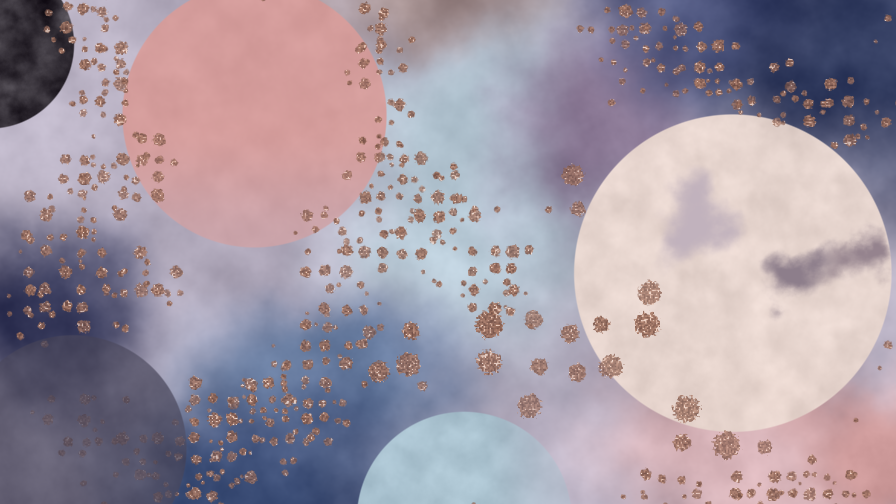
Give the GLSL for this background, as a Shadertoy shader.

```glsl
// Watercolor night sky with pastel moons and drifting rose-gold flakes.
// Warped noise stains soft color washes; discs are distance functions;
// flakes sit in jittered grids, kept only where they lie near a stream.

float hash(vec2 p) {
    return fract(sin(dot(p, vec2(127.1, 311.7))) * 43758.545);
}

float noise(vec2 p) {
    vec2 i = floor(p), f = fract(p);
    f = f * f * (3.0 - 2.0 * f);
    return mix(mix(hash(i), hash(i + vec2(1, 0)), f.x),
               mix(hash(i + vec2(0, 1)), hash(i + vec2(1, 1)), f.x), f.y);
}

float fbm(vec2 p) {
    float sum = 0.0, amp = 0.5;
    for (int i = 0; i < 6; i++) {
        sum += amp * noise(p);
        p = mat2(1.6, 1.2, -1.2, 1.6) * p + 7.3;
        amp *= 0.5;
    }
    return sum;
}

// Soft elliptical stain of color
vec3 wash(vec3 base, vec2 p, vec2 center, vec2 radius, vec3 tint) {
    return mix(base, tint, smoothstep(1.0, 0.25, length((p - center) / radius)));
}

float disc(vec2 p, vec2 center, float radius, float px) {
    return smoothstep(px, -px, length(p - center) - radius);
}

// Closeness to a segment: 1 on its line, 0 beyond the width
float stream(vec2 p, vec2 a, vec2 b, float width) {
    vec2 ab = b - a;
    float t = clamp(dot(p - a, ab) / dot(ab, ab), 0.0, 1.0);
    return smoothstep(width, width * 0.3, length(p - a - ab * t));
}

float smallFlow(vec2 p) {
    float d = stream(p, vec2(0.17, 0.98), vec2(0.25, 0.68), 0.11);
    d = max(d, stream(p, vec2(0.22, 0.66), vec2(0.12, 0.56), 0.12));
    d = max(d, stream(p, vec2(0.06, 0.4), vec2(0.28, 0.45), 0.11));
    d = max(d, stream(p, vec2(0.76, 0.95), vec2(0.79, 0.66), 0.09));
    d = max(d, stream(p, vec2(0.8, 0.65), vec2(0.67, 0.47), 0.13));
    d = max(d, stream(p, vec2(0.85, 0.6), vec2(0.99, 0.44), 0.12));
    d = max(d, stream(p, vec2(0.68, 0.45), vec2(0.65, 0.22), 0.11));
    d = max(d, stream(p, vec2(0.6, 0.22), vec2(0.35, 0.08), 0.15));
    d = max(d, 0.6 * stream(p, vec2(0.1, 0.18), vec2(0.3, 0.06), 0.1));
    d = max(d, stream(p, vec2(1.25, 0.94), vec2(1.43, 0.88), 0.1));
    d = max(d, stream(p, vec2(1.46, 0.84), vec2(1.76, 0.76), 0.09));
    return max(d, stream(p, vec2(1.3, 0.02), vec2(1.68, 0.04), 0.07));
}

float largeFlow(vec2 p) {
    float d = stream(p, vec2(1.01, 0.34), vec2(1.09, 0.27), 0.12);
    d = max(d, stream(p, vec2(1.12, 0.64), vec2(1.16, 0.57), 0.06));
    d = max(d, stream(p, vec2(1.25, 0.42), vec2(1.21, 0.23), 0.09));
    d = max(d, stream(p, vec2(1.26, 0.16), vec2(1.48, 0.12), 0.07));
    return max(d, stream(p, vec2(0.77, 0.37), vec2(0.78, 0.28), 0.06));
}

// Ragged glitter flakes, one per kept cell; large selects the flow
vec3 flakes(vec3 base, vec2 p, float cell, bool large, float keep, float px) {
    vec2 id = floor(p / cell);
    float seed = hash(id + cell * 91.0);
    float radius = cell * mix(0.17, 0.37, hash(id + 5.7));
    vec2 jitter = vec2(hash(id + 11.3), hash(id + 23.9)) - 0.5;
    vec2 center = (id + 0.5) * cell + jitter * (cell - 2.4 * radius);
    float density = large ? largeFlow(center) : smallFlow(center);
    float ragged = radius * (0.75 + 0.45 * noise(p * 260.0));
    float mask = disc(p, center, ragged, px) * step(seed, density * keep);
    float spark = noise(p * 330.0 + 3.0);
    vec3 gold = mix(vec3(0.43, 0.29, 0.25), vec3(0.77, 0.57, 0.48), spark);
    gold = mix(gold, vec3(0.97, 0.88, 0.83), smoothstep(0.72, 0.98, spark));
    return mix(base, gold, mask * mix(0.72, 0.95, hash(id + 41.0)));
}

vec3 sky(vec2 p) {
    vec2 q = p + 0.25 * (vec2(fbm(p * 4.0), fbm(p * 4.0 + 19.0)) - 0.5);
    vec3 c = vec3(0.72, 0.69, 0.76);
    c = wash(c, q, vec2(0.95, 0.62), vec2(0.4, 0.48), vec3(0.70, 0.77, 0.82));
    c = wash(c, q, vec2(0.83, 1.02), vec2(0.32, 0.2), vec3(0.62, 0.54, 0.54));
    c = wash(c, q, vec2(1.18, 0.76), vec2(0.28, 0.28), vec3(0.53, 0.46, 0.57));
    c = wash(c, q, vec2(1.38, 0.96), vec2(0.36, 0.28), vec3(0.30, 0.33, 0.49));
    c = wash(c, q, vec2(1.72, 0.88), vec2(0.42, 0.4), vec3(0.16, 0.20, 0.34));
    c = wash(c, q, vec2(0.65, 0.24), vec2(0.4, 0.3), vec3(0.38, 0.46, 0.60));
    c = wash(c, q, vec2(0.45, 0.03), vec2(0.42, 0.27), vec3(0.22, 0.29, 0.45));
    c = wash(c, q, vec2(0.06, 0.36), vec2(0.34, 0.3), vec3(0.20, 0.21, 0.34));
    c = wash(c, q, vec2(1.48, 0.06), vec2(0.45, 0.32), vec3(0.82, 0.68, 0.70));
    c = wash(c, q, vec2(1.74, 0.14), vec2(0.24, 0.24), vec3(0.86, 0.66, 0.66));
    return c + 0.24 * (fbm(p * 9.0 + 4.0) - 0.5);
}

void mainImage(out vec4 fragColor, in vec2 fragCoord) {
    vec2 p = fragCoord / iResolution.y;
    float px = 1.0 / iResolution.y;
    float grain = fbm(p * 22.0) - 0.5;
    vec3 color = sky(p);

    // Rose, pale blue and charcoal moons
    vec3 rose = mix(vec3(0.80, 0.64, 0.66), vec3(0.84, 0.61, 0.60), smoothstep(0.52, 0.75, p.y));
    color = mix(color, rose + 0.06 * grain, 0.94 * disc(p, vec2(0.505, 0.771), 0.262, px));
    float blueFade = mix(0.95, 0.45, smoothstep(0.95, 1.13, p.x));
    color = mix(color, vec3(0.67, 0.77, 0.82) + 0.14 * grain, blueFade * disc(p, vec2(0.921, -0.03), 0.213, px));
    color = mix(color, vec3(0.21, 0.19, 0.22) + 0.45 * grain, disc(p, vec2(-0.02, 0.912), 0.167, px));

    // Cream moon with dusky maria
    vec2 m = p + 0.16 * (vec2(fbm(p * 11.0), fbm(p * 11.0 + 31.0)) - 0.5);
    vec3 cream = vec3(0.91, 0.84, 0.81) + 0.13 * grain;
    cream = wash(cream, m, vec2(1.36, 0.57), vec2(0.09, 0.1), vec3(0.76, 0.70, 0.74));
    cream = wash(cream, m, vec2(1.60, 0.46), vec2(0.09, 0.07), vec3(0.55, 0.49, 0.54));
    cream = wash(cream, m, vec2(1.69, 0.50), vec2(0.06, 0.1), vec3(0.58, 0.51, 0.55));
    color = mix(color, cream, 0.97 * disc(p, vec2(1.454, 0.458), 0.315, px));

    // Glitter, then the smoky veil at lower left
    color = flakes(color, p, 0.037, false, 0.72, px);
    color = flakes(color, p + 0.013, 0.021, false, 0.25, px);
    color = flakes(color, p, 0.078, true, 0.95, px);
    color = mix(color, vec3(0.29, 0.28, 0.36) + 0.12 * grain, 0.72 * disc(p, vec2(0.145, 0.11), 0.225, px));

    fragColor = vec4(clamp(color, 0.0, 1.0), 1.0);
}
```
